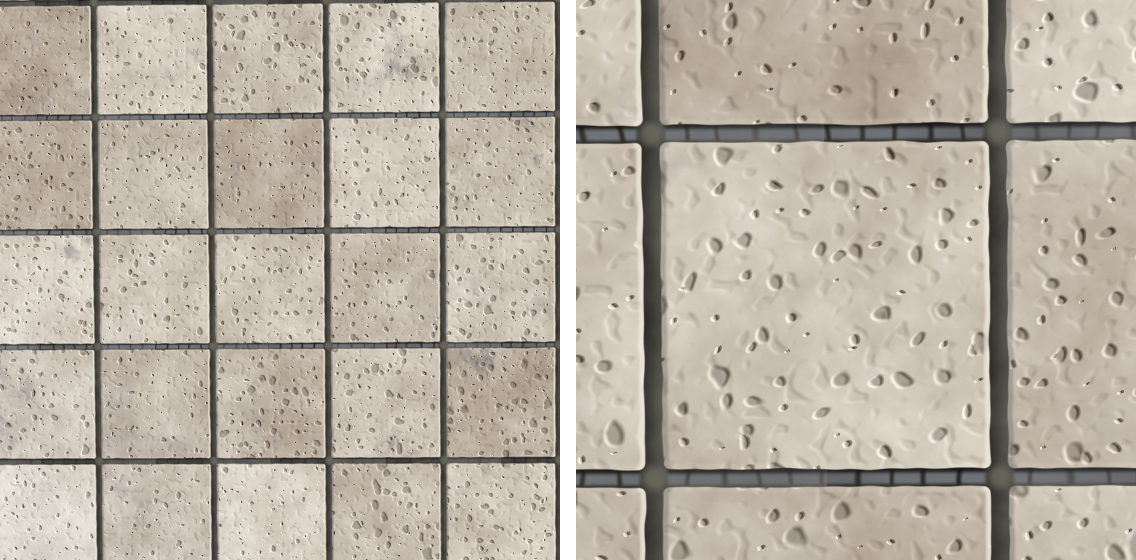
Left: the whole. Right: its middle third, enlarged.
A Shadertoy shader for this texture:

```glsl
// Sheet of tumbled travertine mosaic tiles with pits, grey veins and a mesh backing in the gaps.

const vec3 PALE  = vec3(0.88, 0.855, 0.805);
const vec3 STONE = vec3(0.78, 0.74, 0.68);
const vec3 TAN   = vec3(0.66, 0.605, 0.545);
const vec3 VEIN  = vec3(0.50, 0.49, 0.50);
const vec3 PIT   = vec3(0.33, 0.29, 0.26);
const vec3 GROUT = vec3(0.21, 0.20, 0.18);
const vec3 MESH  = vec3(0.47, 0.49, 0.51);
const vec2 LIGHT = vec2(0.91, 0.41);

vec2 hash2(vec2 p) {
    vec3 a = fract(p.xyx * vec3(0.1031, 0.1030, 0.0973));
    a += dot(a, a.yzx + 33.33);
    return fract((a.xx + a.yz) * a.zy);
}

float cornerSlope(vec2 cell, vec2 offset) {
    float angle = 6.2832 * hash2(cell).x;
    return dot(vec2(cos(angle), sin(angle)), offset);
}

float gradientNoise(vec2 p) {
    vec2 i = floor(p), f = fract(p), e = vec2(0.0, 1.0);
    vec2 s = f * f * f * (f * (f * 6.0 - 15.0) + 10.0);
    float low = mix(cornerSlope(i, f), cornerSlope(i + e.yx, f - e.yx), s.x);
    float high = mix(cornerSlope(i + e.xy, f - e.xy), cornerSlope(i + e.yy, f - e.yy), s.x);
    return mix(low, high, s.y);
}

float fbm(vec2 p) {
    float sum = 0.0, gain = 0.6;
    for (int i = 0; i < 4; i++) {
        sum += gain * gradientNoise(p);
        p = mat2(1.6, 1.2, -1.2, 1.6) * p + 5.3;
        gain *= 0.55;
    }
    return sum;
}

// Depth of scattered oval holes, one candidate per unit cell
float pits(vec2 p, float size) {
    float depth = 0.0;
    for (int y = -1; y <= 1; y++)
    for (int x = -1; x <= 1; x++) {
        vec2 cell = floor(p) + vec2(x, y);
        vec2 shape = hash2(cell + 57.0);
        float radius = 0.42 * size * shape.x * shape.x;
        vec2 d = p - cell - 0.2 - 0.6 * hash2(cell);
        float dist = length(d * vec2(1.0, 0.7 + 0.6 * shape.y));
        depth = max(depth, smoothstep(radius + 0.001, radius * 0.5, dist) * step(0.04, radius));
    }
    return depth;
}

float stoneDepth(vec2 p, float wear) {
    vec2 q = p + 0.005 * vec2(gradientNoise(p * 70.0), gradientNoise(p * 70.0 + 9.0));
    float holes = max(pits(q * 52.0, wear), pits(q * 21.0, 0.5 * wear));
    return holes + 0.35 * smoothstep(0.1, 0.45, gradientNoise(p * 105.0));
}

vec3 stoneColor(vec2 p, vec2 id) {
    vec2 trait = hash2(id + 31.0), kind = hash2(id + 83.0);
    vec2 q = p + 7.0 * trait;

    // Mottled body colour
    float tone = 0.53 + 0.65 * (trait.x - 0.5) + 0.65 * fbm(q * 11.0) + 0.25 * fbm(q * 60.0);
    vec3 color = mix(TAN, STONE, clamp(2.0 * tone, 0.0, 1.0));
    color = mix(color, PALE, clamp(2.0 * tone - 1.0, 0.0, 1.0));

    // Grey mineral veins, strong on a few tiles only
    float patchy = smoothstep(0.08, 0.34, fbm(q * 8.0 + 3.0));
    float streak = smoothstep(-0.12, 0.22, fbm(q * vec2(34.0, 26.0)));
    color = mix(color, VEIN, patchy * streak * mix(0.15, 0.85, kind.x * kind.x));

    // Pits shaded by the slope along the light
    float wear = mix(0.55, 1.15, kind.y);
    float depth = stoneDepth(q, wear);
    float slope = stoneDepth(q + 0.0012 * LIGHT, wear) - stoneDepth(q - 0.0012 * LIGHT, wear);
    color = mix(color, PIT, 0.38 * clamp(depth - 0.2, 0.0, 1.0));
    return color + 0.2 * max(slope, 0.0) + 0.32 * min(slope, 0.0);
}

vec3 gapColor(vec2 grid, vec2 c, vec2 p) {
    float row = floor(grid.y + 0.5);
    vec3 color = GROUT * (1.0 + 0.5 * fbm(p * 30.0)) + 0.12 * smoothstep(0.47, 0.53, fract(grid.x + 0.5));
    // Ribbed cord lies in the middle horizontal gaps
    float rib = abs(fract(grid.x * 10.0 + 0.4 * gradientNoise(p * 25.0)) - 0.5);
    float cord = smoothstep(0.5, 0.36, rib) * smoothstep(0.031, 0.014, abs(0.504 - abs(c.y)));
    float shown = step(0.5, row) * step(row, 3.5) * (0.8 + 0.4 * gradientNoise(p * 9.0));
    float across = smoothstep(0.47, 0.45, abs(c.x));
    color = mix(color, MESH, cord * across * mix(0.2, shown, step(0.5, shown)));
    // Shadow under the upper tile, pale adhesive at crossings
    color *= 1.0 - 0.45 * across * smoothstep(0.004, 0.022, fract(grid.y + 0.5) - 0.5);
    float crossing = smoothstep(0.05, 0.015, length(0.5 - abs(c)));
    return mix(color, vec3(0.43, 0.43, 0.38), 0.75 * crossing);
}

void mainImage(out vec4 fragColor, in vec2 fragCoord) {
    vec2 p = fragCoord / iResolution.xy;
    // Slightly skewed tile grid, gaps centred on integers
    vec2 grid = vec2((p.x - mix(0.1784, 0.1667, p.y)) / mix(0.2048, 0.2074, p.y),
                     (p.y - 0.177 - (p.x - 0.5) * mix(0.002, 0.009, p.y)) / 0.2053);
    vec2 id = floor(grid), c = grid - id - 0.5;
    float aa = 5.0 / iResolution.y;

    // Rounded tile with a chipped outline
    vec2 d = abs(c) - 0.455;
    float edge = length(max(d, 0.0)) + min(max(d.x, d.y), 0.0) - 0.019;
    edge += 0.006 * gradientNoise(p * 60.0) + 0.004 * gradientNoise(p * 21.0);

    vec3 tile = stoneColor(p, id);
    tile += 0.06 * smoothstep(0.7, 0.0, length(p)) * vec3(0.7, 0.9, 1.2);
    float rim = smoothstep(-0.022, -0.008, edge);
    tile = mix(tile, vec3(0.93, 0.91, 0.86), rim * (0.15 + 0.65 * smoothstep(0.44, 0.46, c.x)));
    tile *= 1.0 - 0.2 * rim * smoothstep(-0.44, -0.46, c.x);

    vec3 color = mix(gapColor(grid, c, p), tile, smoothstep(aa, -aa, edge));
    fragColor = vec4(clamp(color, 0.0, 1.0), 1.0);
}
```
